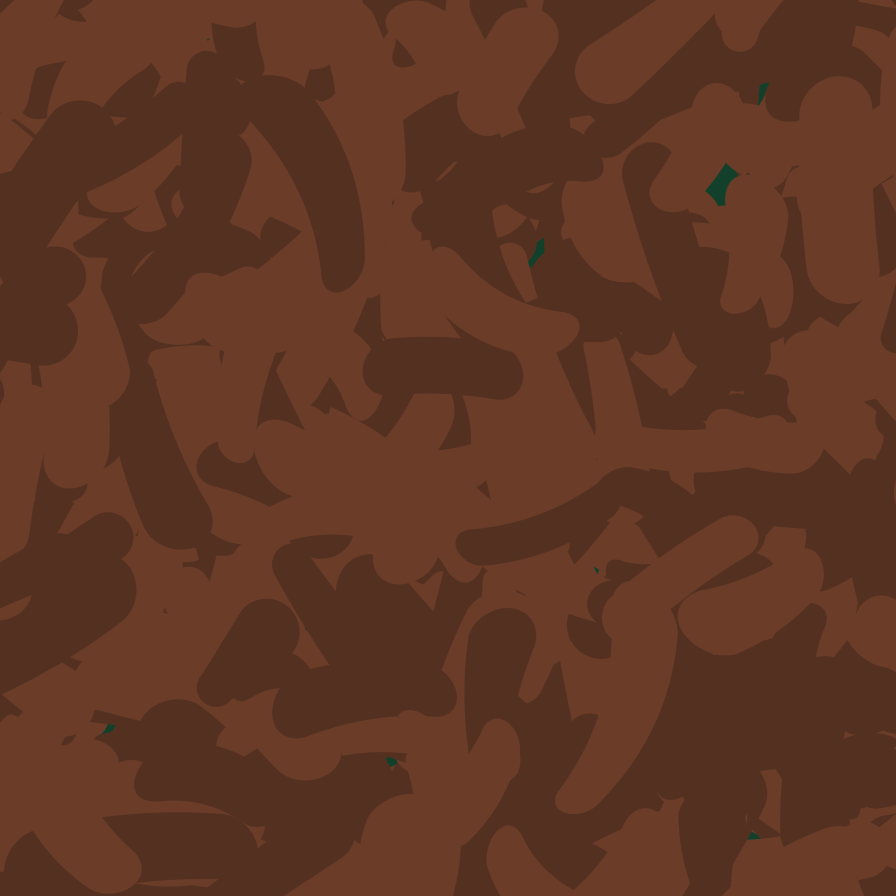
This pattern is drawn by a WebGL 1 fragment shader. Its source:

```glsl
precision highp float;

// Two-tone brown camouflage: bent, tapered strokes in random directions,
// painted over each other in layers. Each layer scatters one stroke per cell
// of a shifted grid; rare gaps between strokes show the green ground.

uniform vec2 u_resolution;

const vec3 GROUND_GREEN = vec3(0.07, 0.25, 0.17);
const vec3 LIGHT_BROWN = vec3(0.42, 0.24, 0.16);
const vec3 DARK_BROWN = vec3(0.33, 0.19, 0.13);

const int LAYERS = 16;
const float CELL = 0.17;          // grid spacing, larger than a stroke's reach
const float LIGHT_SHARE = 0.53;   // chance of a stroke being light
const float PI = 3.14159265;

// Four random values in 0..1 from a cell, a layer and a seed.
vec4 hash4(vec2 cell, float layer, float seed) {
  vec4 p = vec4(cell, layer, seed) + vec4(17.3, 41.7, 5.9, 2.3);
  p = fract(p.xyxz * vec4(0.1031, 0.1030, 0.0973, 0.1099)
            + p.zwwy * vec4(0.3183, 0.2718, 0.5772, 0.4142));
  p += dot(p, p.wzxy + 33.33);
  return fract((p.xxyz + p.yzzw) * p.zywx);
}

vec2 rotate(vec2 p, float angle) {
  float c = cos(angle);
  float s = sin(angle);
  return vec2(c * p.x + s * p.y, c * p.y - s * p.x);
}

// Approximate distance to a stroke along x, bent into a shallow arc, whose
// radius runs from radii.x at one end to radii.y at the other.
float strokeDistance(vec2 p, float halfLength, vec2 radii, float bend) {
  p.y -= bend * p.x * p.x / halfLength;
  float along = clamp(p.x, -halfLength, halfLength);
  float radius = mix(radii.x, radii.y, 0.5 + 0.5 * along / halfLength);
  return length(p - vec2(along, 0.0)) - radius;
}

// Paints one layer of scattered strokes over the given colour.
vec3 paintLayer(vec3 under, vec2 uv, float layer, float edge) {
  vec3 color = under;
  vec2 shift = hash4(vec2(3.0, 8.0), layer, 7.0).xy;
  vec2 grid = uv / CELL + shift;
  vec2 home = floor(grid);

  for (int y = -1; y <= 1; y++) {
    for (int x = -1; x <= 1; x++) {
      vec2 cell = home + vec2(float(x), float(y));
      vec4 place = hash4(cell, layer, 1.0);
      vec4 form = hash4(cell, layer, 2.0);

      vec2 p = rotate((grid - cell - place.xy) * CELL, place.z * PI);
      float halfLength = mix(0.025, 0.11, form.x);
      vec2 radii = mix(vec2(0.019), vec2(0.041), form.yz);
      float bend = mix(-0.22, 0.22, form.w);

      float d = strokeDistance(p, halfLength, radii, bend);
      vec3 paint = place.w < LIGHT_SHARE ? LIGHT_BROWN : DARK_BROWN;
      color = mix(color, paint, 1.0 - smoothstep(-edge, edge, d));
    }
  }
  return color;
}

void main() {
  vec2 uv = gl_FragCoord.xy / u_resolution.y;
  float edge = 0.75 / u_resolution.y;

  vec3 color = GROUND_GREEN;
  for (int i = 0; i < LAYERS; i++) {
    color = paintLayer(color, uv, float(i), edge);
  }
  gl_FragColor = vec4(color, 1.0);
}
```
